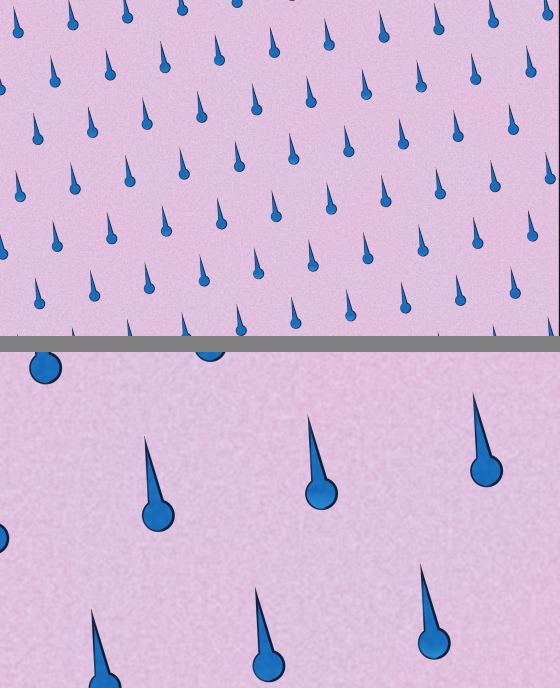
Top: the whole. Bottom: its middle third, enlarged.
This pattern is drawn by a Shadertoy shader. Its source:

```glsl
// Lengths are fractions of the canvas height.
const vec2 FIRST_DROP = vec2(0.0541, 0.9026);
const vec2 STEP_ALONG = vec2(0.1630, 0.0223);
const vec2 STEP_DOWN = vec2(0.1106, -0.1478);
const vec2 TIP = vec2(-0.0138, 0.0785);
const float BALL_RADIUS = 0.0163;
const float STEM_HALF_WIDTH = 0.0098;
const float OUTLINE = 0.0024;
const float JITTER = 0.0022;
const float EDGE_STRIP = 0.0035;
const float GRAIN_SCALE = 230.0;
const float BLOTCH_SCALE = 5.0;

const vec3 PAPER = vec3(0.877, 0.755, 0.870);
const vec3 BLUE = vec3(0.100, 0.430, 0.740);
const vec3 PALE_BLUE = vec3(0.170, 0.560, 0.830);
const vec3 INK = vec3(0.060, 0.120, 0.220);
const vec3 STRIP = vec3(0.080, 0.070, 0.090);

vec2 hash2(vec2 p) {
    vec3 q = fract(p.xyx * vec3(0.1031, 0.1030, 0.0973));
    q += dot(q, q.yzx + 33.33);
    return fract((q.xx + q.yz) * q.zy);
}

float gradientDot(vec2 cell, vec2 offset) {
    return dot(hash2(cell) * 2.0 - 1.0, offset);
}

float gradientNoise(vec2 p) {
    vec2 i = floor(p), f = fract(p);
    vec2 u = f * f * f * (f * (f * 6.0 - 15.0) + 10.0);
    vec2 e = vec2(1.0, 0.0);
    return mix(mix(gradientDot(i, f), gradientDot(i + e, f - e), u.x),
               mix(gradientDot(i + e.yx, f - e.yx), gradientDot(i + 1.0, f - 1.0), u.x), u.y);
}

// Tapered stem joined to a ball at the origin
float dropDistance(vec2 p) {
    float t = clamp(dot(p, TIP) / dot(TIP, TIP), 0.0, 1.0);
    float stem = length(p - TIP * t) - STEM_HALF_WIDTH * (1.0 - t);
    return min(stem, length(p) - BALL_RADIUS);
}

vec3 paperColour(vec2 p) {
    float grain = gradientNoise(p * GRAIN_SCALE) + 0.6 * gradientNoise(p * GRAIN_SCALE * 0.45 + 17.0);
    float blotch = gradientNoise(p * BLOTCH_SCALE + 40.0);
    return PAPER + grain * vec3(0.035, 0.075, 0.045) + blotch * vec3(-0.025, 0.018, 0.005);
}

vec3 paintDrop(vec3 colour, vec2 p, vec2 id, float pixel) {
    float d = dropDistance(p);
    vec2 wear = hash2(id + 71.0);

    // Some balls are paler at the bottom
    float low = smoothstep(0.3, -1.0, p.y / BALL_RADIUS);
    vec3 fill = mix(BLUE, PALE_BLUE, low * smoothstep(0.55, 1.0, wear.x));
    fill *= 1.0 + 0.12 * gradientNoise(p * 130.0 + id * 7.0);

    // Ink is heavier on the right and worn in places on the left
    float side = p.x * TIP.y - p.y * TIP.x;
    float right = smoothstep(-0.0003, 0.0003, side);
    float width = OUTLINE * mix(0.65, 1.1, right);
    float worn = smoothstep(-0.3, 0.4, gradientNoise(p * 45.0 + id * 13.0));
    float strength = 1.0 - (1.0 - right) * worn * (0.3 + 0.5 * wear.y);
    float ink = smoothstep(-pixel, pixel, d + width) * strength;

    float cover = 1.0 - smoothstep(-pixel, pixel, d);
    return mix(colour, mix(fill, INK, ink), cover);
}

void mainImage(out vec4 fragColor, in vec2 fragCoord) {
    float pixel = 0.7 / iResolution.y;
    vec2 p = fragCoord / iResolution.y;
    vec3 colour = paperColour(p);

    // Slanted lattice of drops
    mat2 lattice = mat2(STEP_ALONG, STEP_DOWN);
    vec2 nearest = round(inverse(lattice) * (p - FIRST_DROP));
    for (int j = -1; j <= 1; j++) {
        for (int i = -1; i <= 1; i++) {
            vec2 id = nearest + vec2(i, j);
            vec2 centre = FIRST_DROP + lattice * id + (hash2(id + 50.0) - 0.5) * JITTER;
            colour = paintDrop(colour, p - centre, id, pixel);
        }
    }

    // Dark strip along the right edge
    float stripStart = iResolution.x / iResolution.y - EDGE_STRIP;
    colour = mix(colour, STRIP, smoothstep(-pixel, pixel, p.x - stripStart));

    fragColor = vec4(clamp(colour, 0.0, 1.0), 1.0);
}
```
